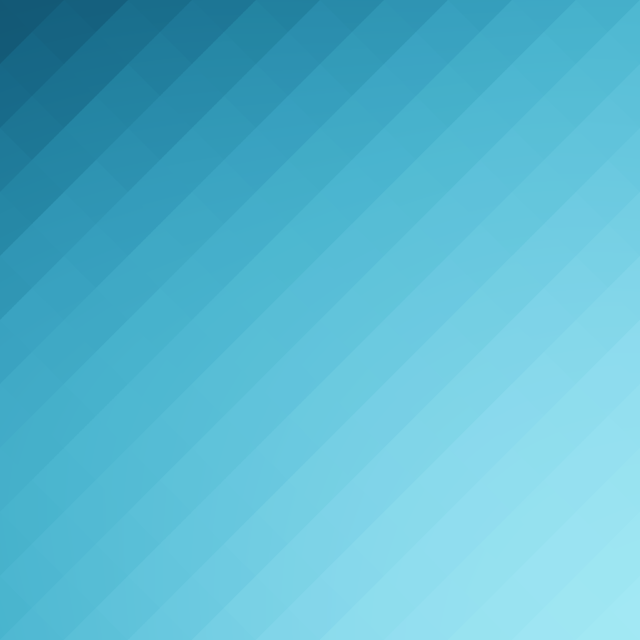
A Shadertoy shader for this background:

```glsl
// Diagonal bands of blue, dark at the upper left and pale at the lower right,
// crossed by fainter bands so that soft diamonds appear. Tones come from a
// smooth field stepped along both diagonals, varied by layered sines.

#define CELL 0.1           // diamond width, as a share of the canvas
#define BAND_STEP 0.85     // 1 = hard steps between the main bands
#define CROSS_STEP 0.5     // 1 = hard steps between the crossing bands
#define DARK_JITTER 0.10   // cell variation in the dark part
#define LIGHT_JITTER 0.025 // cell variation in the light part
#define TINT_JITTER 0.003  // green to blue variation between cells
#define TONE_SHIFT -0.10   // overall lightness
#define CORNER_FADE 0.7    // darkening away from the main diagonal
#define TOP_FADE 1.0       // extra darkening along the upper edge
#define AA 3               // samples per pixel side

const vec3 RAMP[8] = vec3[8](
    vec3(0.07, 0.33, 0.44), vec3(0.09, 0.41, 0.53),
    vec3(0.14, 0.52, 0.64), vec3(0.21, 0.62, 0.74),
    vec3(0.29, 0.71, 0.81), vec3(0.40, 0.78, 0.87),
    vec3(0.55, 0.86, 0.93), vec3(0.65, 0.92, 0.96));

vec3 rampColor(float tone) {
    tone = clamp(tone, 0.0, 6.999);
    int i = int(tone);
    return mix(RAMP[i], RAMP[i + 1], fract(tone));
}

// Layered sines over cell indices, about -1 to 1.
float cellWave(vec2 cell, float phase) {
    return 0.5 * sin(dot(cell, vec2(2.3, 0.9)) + phase)
         + 0.5 * sin(dot(cell, vec2(-3.7, 1.3)) + 2.0 * phase);
}

// Tone from progress along the main diagonal and offset across it.
float toneField(float along, float across) {
    float tone = along * (12.8 + along * (-7.2 + 1.4 * along)) + TONE_SHIFT;
    float skew = TOP_FADE * (1.0 - smoothstep(0.2, 0.55, along));
    return tone - CORNER_FADE * across * across - skew * across;
}

vec3 diamondColor(vec2 p) {
    // Rotated lattice: x runs down the main diagonal, y across it.
    vec2 lattice = vec2(p.x + p.y, p.x - p.y) / CELL;
    vec2 cell = floor(lattice);
    vec2 pos = mix(lattice, cell + 0.5, vec2(BAND_STEP, CROSS_STEP)) * CELL;
    float along = 0.5 * pos.x;

    float jitter = mix(DARK_JITTER, LIGHT_JITTER, smoothstep(0.15, 0.5, along));
    float tone = toneField(along, pos.y) + jitter * cellWave(cell, 0.7);
    float tint = TINT_JITTER * cellWave(cell, 2.9);
    return rampColor(tone) + vec3(0.0, tint, -tint);
}

void mainImage(out vec4 fragColor, in vec2 fragCoord) {
    // Average a small grid of samples to smooth the band edges.
    vec3 color = vec3(0.0);
    for (int j = 0; j < AA; j++) {
        for (int i = 0; i < AA; i++) {
            vec2 offset = (vec2(i, j) + 0.5) / float(AA) - 0.5;
            vec2 p = (fragCoord + offset) / iResolution.xy;
            color += diamondColor(vec2(p.x, 1.0 - p.y));
        }
    }
    fragColor = vec4(color / float(AA * AA), 1.0);
}
```
